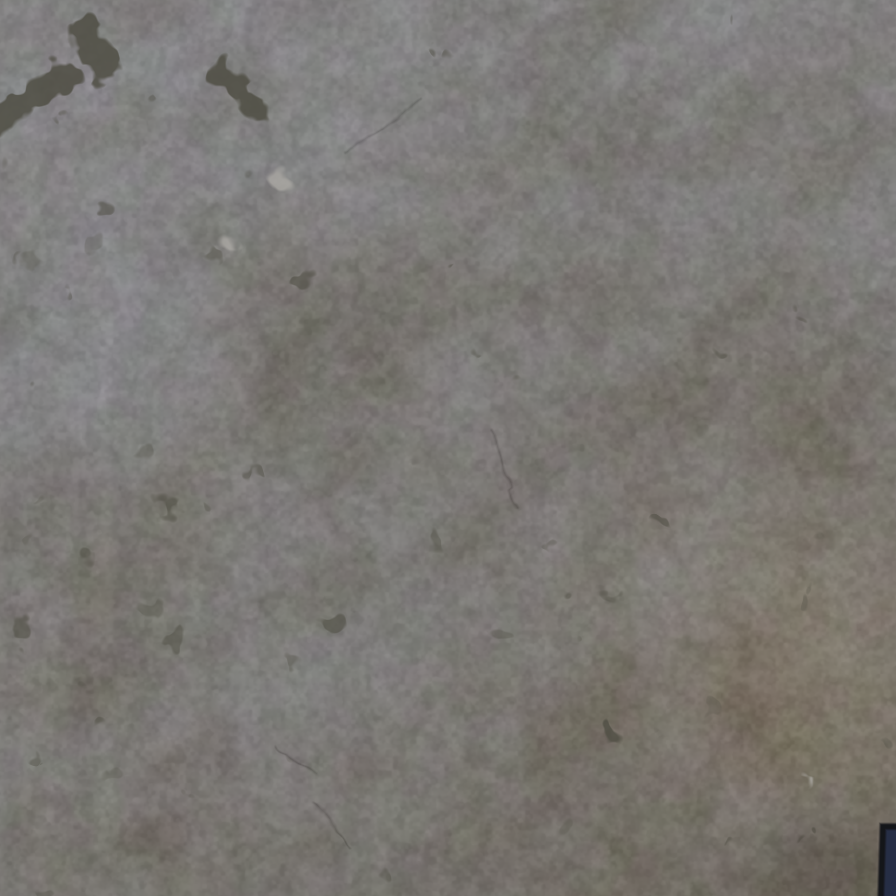
Reproduce this texture procedurally as a WebGL 1 fragment shader.

```glsl
precision highp float;
uniform vec2 u_resolution;

vec2 hash2(vec2 p) {
  vec3 q = fract(vec3(p.xyx) * vec3(0.1031, 0.1030, 0.0973));
  q += dot(q, q.yzx + 33.33);
  return fract((q.xx + q.yz) * q.zy);
}

// Soft cellular noise: random cell values blended by distance, about -1 to 1
float cellular(vec2 p) {
  vec2 cell = floor(p);
  float sum = 0.0, total = 0.0;
  for (int j = -1; j <= 1; j++) {
    for (int i = -1; i <= 1; i++) {
      vec2 id = cell + vec2(float(i), float(j));
      vec2 d = id + 0.2 + 0.6 * hash2(id) - p;
      float weight = exp(-5.0 * dot(d, d));
      sum += weight * (2.0 * hash2(id + 71.0).x - 1.0);
      total += weight;
    }
  }
  return 1.4 * sum / total;
}

float segment(vec2 p, vec2 a, vec2 b) {
  vec2 ab = b - a;
  return length(p - a - ab * clamp(dot(p - a, ab) / dot(ab, ab), 0.0, 1.0));
}

float cover(float dist, float edge) {
  return 1.0 - smoothstep(-edge, edge, dist);
}

// Scattered pits, thinning out towards the right
float pits(vec2 uv, float scale, float share, float radius) {
  vec2 p = uv * scale, cell = floor(p);
  float mask = 0.0;
  for (int j = -1; j <= 1; j++) {
    for (int i = -1; i <= 1; i++) {
      vec2 id = cell + vec2(float(i), float(j));
      vec2 kind = hash2(id + 19.0);
      float present = step(kind.x, share * mix(1.0, 0.15, smoothstep(0.0, 0.7, id.x / scale)));
      float dist = length(p - id - hash2(id + 5.0)) / scale - radius * (0.5 + 0.6 * kind.y);
      mask = max(mask, present * (0.4 + 0.6 * hash2(id + 43.0).y) * cover(dist, 0.0022));
    }
  }
  return mask;
}

void main() {
  vec2 uv = gl_FragCoord.xy / u_resolution;
  vec2 slant = mat2(0.77, -0.64, 0.64, 0.77) * uv;
  vec2 warp = vec2(cellular(uv * 75.0), cellular(uv * 75.0 + 40.0));
  vec2 ragged = uv + 0.005 * warp + 0.006 * vec2(cellular(uv * 28.0 + 9.0), cellular(uv * 28.0 + 63.0));

  // Cool upper concrete turning warm towards the lower right
  float warmth = 0.46 + 0.32 * (uv.x - 0.5) - 0.5 * (uv.y - 0.5);
  warmth += 0.14 * cellular(uv * 4.0 + 3.0) + 0.13 * cellular(slant * vec2(7.0, 13.0) + 20.0);
  warmth += 0.10 * cellular(uv * 24.0 + 11.0);
  vec3 color = mix(vec3(0.525, 0.524, 0.53), vec3(0.442, 0.424, 0.388), warmth);

  // Stains, vertical trowel streaks and fine grain
  float stain = smoothstep(0.15, 0.9, cellular(slant * vec2(9.0, 20.0) + 50.0));
  color -= 0.022 * stain * vec3(0.9, 1.0, 1.1);
  color += 0.010 * cellular(uv * vec2(48.0, 3.0) + 80.0) * (1.0 - smoothstep(0.2, 0.6, uv.x));
  color += 0.014 * cellular(uv * 62.0 + 17.0) + 0.017 * cellular(uv * 135.0) + 0.011 * cellular(uv * 230.0);
  color += vec3(0.006, -0.003, 0.007) * cellular(uv * 38.0 + 90.0);
  color += vec3(0.03, 0.012, -0.012) * exp(-22.0 * dot(uv - vec2(0.9, 0.26), uv - vec2(0.9, 0.26)));

  // Pits and damp patches
  float dark = 0.6 * pits(ragged, 11.0, 0.35, 0.010);
  dark = max(dark, 0.5 * pits(ragged + 0.37, 32.0, 0.14, 0.0045));
  float patches = segment(ragged, vec2(-0.02, 0.85), vec2(0.07, 0.915)) - 0.017;
  patches = min(patches, segment(ragged, vec2(0.1, 0.965), vec2(0.115, 0.925)) - 0.017);
  patches = min(patches, segment(ragged, vec2(0.25, 0.92), vec2(0.295, 0.875)) - 0.009);
  dark = max(dark, 0.85 * cover(patches, 0.0025));
  dark = max(dark, 0.8 * cover(segment(ragged, vec2(0.682, 0.193), vec2(0.69, 0.18)) - 0.006, 0.002));
  color = mix(color, vec3(0.31, 0.305, 0.265), dark);

  // Hairline scratches
  vec2 bent = uv + 0.002 * warp;
  float scratch = segment(bent, vec2(0.55, 0.52), vec2(0.575, 0.435));
  scratch = min(scratch, segment(bent, vec2(0.31, 0.165), vec2(0.355, 0.135)));
  scratch = min(scratch, segment(bent, vec2(0.35, 0.105), vec2(0.39, 0.055)));
  scratch = min(scratch, segment(bent, vec2(0.385, 0.83), vec2(0.47, 0.888)));
  color -= 0.085 * cover(scratch - 0.0012, 0.002);

  // Pale chips
  float chip = length(ragged - vec2(0.26, 0.722)) - 0.007;
  chip = min(chip, length(ragged - vec2(0.315, 0.803)) - 0.011);
  chip = min(chip, length(ragged - vec2(0.907, 0.13)) - 0.005);
  color = mix(color, vec3(0.68, 0.67, 0.65), 0.75 * cover(chip, 0.004));

  // Shadow and navy object in the lower right corner
  vec2 shade = (uv - vec2(0.91, 0.03)) / vec2(0.07, 0.06);
  color -= 0.075 * exp(-dot(shade, shade));
  float corner = max(0.982 + 0.03 * (0.08 - uv.y) * -1.0 - uv.x, uv.y - 0.081);
  color = mix(color, vec3(0.08, 0.085, 0.10), cover(corner, 0.002));
  color = mix(color, vec3(0.15, 0.18, 0.27), cover(corner + 0.007, 0.002));

  gl_FragColor = vec4(color, 1.0);
}
```
